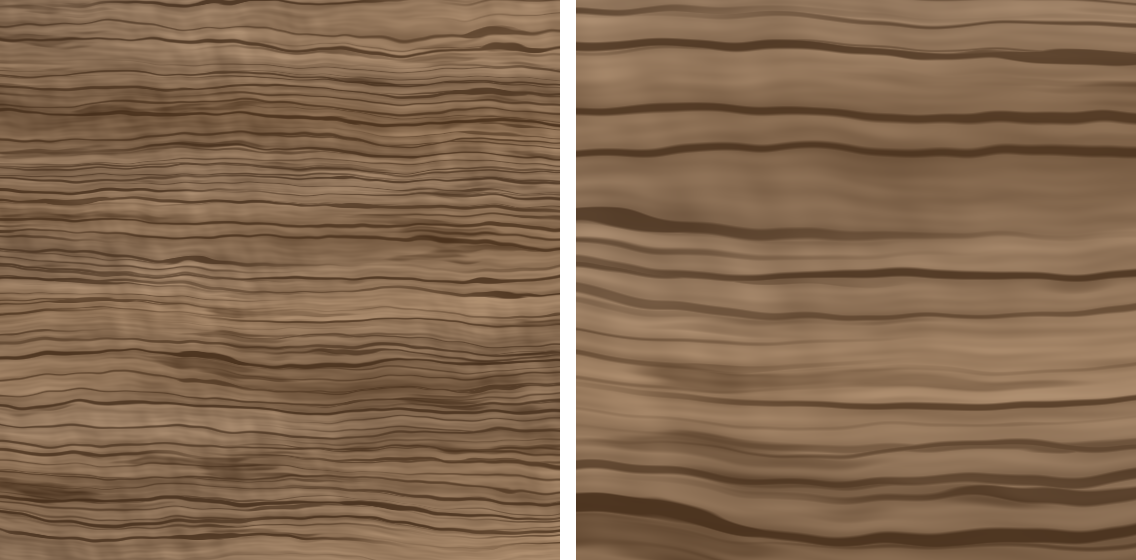
Left, the full canvas; right, a detail of the centre.
Reproduce this texture procedurally as a WebGL 1 fragment shader.

```glsl
precision highp float;

uniform vec2 u_resolution;

const vec3 DARK_WOOD = vec3(0.255, 0.165, 0.09);
const vec3 PALE_WOOD = vec3(0.65, 0.53, 0.415);

float hash(vec2 p) {
  return fract(sin(dot(p, vec2(127.1, 311.7))) * 43758.545);
}

float cornerSlope(vec2 cell, vec2 offset) {
  float angle = 6.2832 * hash(cell);
  return dot(vec2(cos(angle), sin(angle)), offset);
}

// Gradient noise, roughly -0.7 to 0.7
float noise(vec2 p) {
  vec2 i = floor(p);
  vec2 f = p - i;
  vec2 u = f * f * f * (f * (f * 6.0 - 15.0) + 10.0);
  vec2 e = vec2(1.0, 0.0);
  float low = mix(cornerSlope(i, f), cornerSlope(i + e.xy, f - e.xy), u.x);
  float high = mix(cornerSlope(i + e.yx, f - e.yx), cornerSlope(i + e.xx, f - e.xx), u.x);
  return mix(low, high, u.y);
}

// Shared bending of the grain, from broad waves to small kinks
float bendGrain(vec2 p) {
  return p.y + 0.045 * noise(p * vec2(0.8, 5.0) + 3.7)
             + 0.024 * noise(p * vec2(2.8, 3.5) + 11.3)
             + 0.011 * noise(p * vec2(7.5, 8.0) + 23.1)
             + 0.0045 * noise(p * vec2(20.0, 16.0) + 31.9);
}

// Wandering dark growth lines, each with a soft shadow on one side
float veins(vec2 p, float rows, float thickness, float seed, float pixel) {
  float darkness = 0.0;
  for (int k = -1; k <= 1; k++) {
    float id = floor(p.y * rows) + float(k);
    float lane = id * 7.31 + seed;
    float pick = hash(vec2(id, seed));
    float side = hash(vec2(id, seed + 5.0)) - 0.5;

    float wander = 0.55 * noise(vec2(p.x * 2.4, lane))
                 + 0.18 * noise(vec2(p.x * 9.0, lane + 2.4))
                 + 0.06 * noise(vec2(p.x * 32.0, lane + 5.9));
    float center = (id + 0.5 + 0.6 * (pick - 0.5) + wander) / rows;
    float d = p.y - center;

    // Blotches swell the line, with a frayed outline
    float swell = 1.0 + 0.9 * noise(vec2(p.x * 6.0, lane + 1.6));
    float fray = 0.2 * noise(p * vec2(24.0, 150.0) + seed);
    float blotch = smoothstep(0.27, 0.5, noise(vec2(p.x * 4.0, lane + 3.7)) + fray);
    float halfWidth = thickness * mix(0.65, 1.35, pick) * swell + 0.13 * blotch / rows;
    float soft = 0.0009 + 0.5 * pixel;
    float core = 1.0 - smoothstep(halfWidth - soft, halfWidth + soft, abs(d));

    float reach = (d * side > 0.0 ? 0.25 : 0.07) / rows;
    float shadow = 0.42 * exp(-abs(d) / reach);
    float fade = smoothstep(-0.55, -0.02, noise(vec2(p.x * 1.9, lane + 4.8)));
    darkness = max(darkness, max(core, shadow) * fade * mix(0.75, 1.0, pick));
  }
  return darkness;
}

// Long brown smears with ragged ends and streaky insides
float smears(vec2 p) {
  float ragged = 0.3 * noise(p * vec2(13.0, 120.0) + 8.2);
  float body = smoothstep(0.27, 0.44, noise(p * vec2(2.8, 30.0) + 41.3) + ragged);
  return body * (0.85 + 0.6 * noise(p * vec2(7.0, 170.0) + 33.8));
}

// Light and dark variation of the plain wood
float woodTone(vec2 p, vec2 grain) {
  float bands = 0.4 * noise(grain * vec2(1.1, 6.5) + 17.4)
              + 0.26 * noise(grain * vec2(1.8, 22.0) + 5.5);
  float streaks = 0.2 * noise(grain * vec2(5.0, 80.0) + 9.1)
                + 0.15 * noise(grain * vec2(14.0, 180.0) + 2.3);
  float ripple = 0.17 * noise(vec2(p.x * 21.0 + p.y * 8.0, p.y * 11.0))
               + 0.11 * noise(vec2(p.x * 46.0 + p.y * 15.0, p.y * 24.0));
  float figure = smoothstep(-0.35, 0.3, noise(p * vec2(2.5, 5.0) + 51.7));
  return 0.8 + bands + streaks + ripple * figure;
}

void main() {
  float pixel = 1.0 / u_resolution.y;
  vec2 p = gl_FragCoord.xy * pixel;
  vec2 grain = vec2(p.x, bendGrain(p));

  // Broad lines everywhere, fine lines gathered in dense bands
  float broad = veins(grain, 36.0, 0.0022, 13.7, pixel);
  float dense = smoothstep(-0.16, 0.1, noise(grain * vec2(0.9, 7.0) + 29.6));
  float fine = dense * veins(grain, 56.0, 0.0015, 61.2, pixel);
  float lines = max(broad, 0.88 * fine);

  float tone = woodTone(p, grain) - 0.34 * smears(grain);
  tone = mix(tone, 0.02 + 0.1 * tone, 0.95 * lines);

  vec3 color = mix(DARK_WOOD, PALE_WOOD, clamp(tone, 0.0, 1.08));
  float warmth = noise(grain * vec2(1.0, 9.0) + 71.4);
  color += vec3(0.012, 0.0, -0.014) * warmth;
  gl_FragColor = vec4(color, 1.0);
}
```
